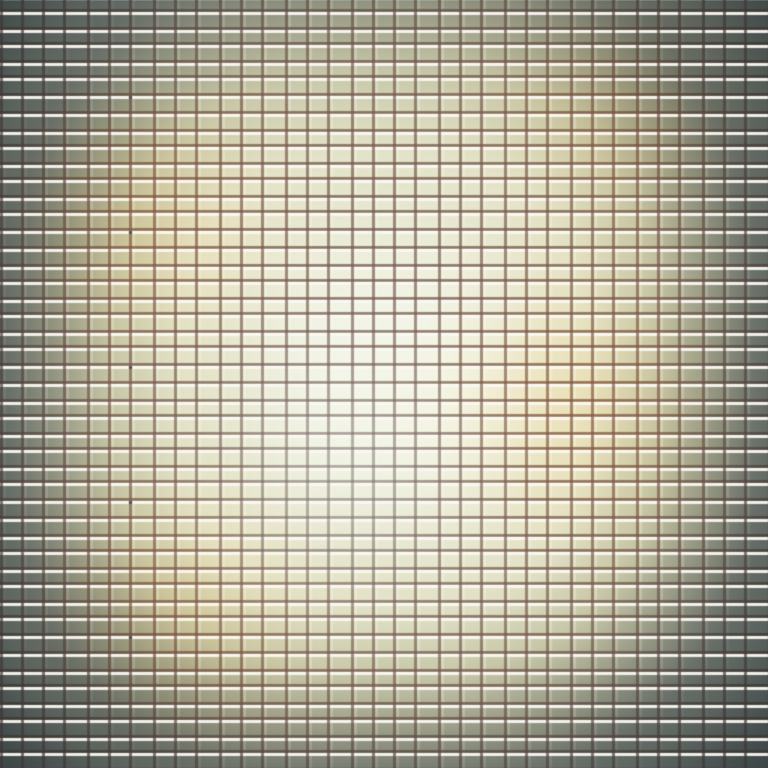
Write a Shadertoy shader that draws this pattern.

```glsl
// A fine brown and white lattice over a cream glow that darkens toward the edges.

const float CELLS = 256.0;        // lattice units across the canvas
const float COLUMNS = 35.0;       // vertical lines across the canvas
const float ROW_PITCH = 5.5;      // units between rows, inside one group
const float ROW_GROUP = 45.0;     // units spanned by a group of eight rows
const float ROW_START = 32.0;     // top offset of a group
const float DOT_COLUMN = 43.5;    // column carrying the dark dots
const float SOFTNESS = 0.35;      // line edge softness in units
const float ROW_ALPHA = 0.78;
const float COLUMN_ALPHA = 0.70;

const vec3 GLOW   = vec3(0.95, 0.96, 0.91);
const vec3 CREAM  = vec3(0.89, 0.89, 0.79);
const vec3 SAND   = vec3(0.78, 0.78, 0.66);
const vec3 OLIVE  = vec3(0.59, 0.60, 0.52);
const vec3 SLATE  = vec3(0.39, 0.42, 0.40);
const vec3 CORNER = vec3(0.24, 0.28, 0.28);
const vec3 BROWN  = vec3(0.46, 0.36, 0.30);
const vec3 RUST   = vec3(0.55, 0.35, 0.21);
const vec3 GREY   = vec3(0.49, 0.48, 0.47);
const vec3 WHITE  = vec3(0.98, 0.97, 0.95);

const vec2 WARM_SPOTS[4] = vec2[4](
    vec2(0.22, 0.19), vec2(0.75, 0.47), vec2(0.83, 0.87), vec2(0.17, 0.72));
const vec2 FADE_CENTER = vec2(0.44, 0.37);

// Soft band one unit wide, centred on zero
float band(float d) {
    float soft = max(SOFTNESS, 0.5 * CELLS / iResolution.y);
    return 1.0 - smoothstep(0.5 - soft, 0.5 + soft, abs(d));
}

float spot(vec2 uv, vec2 center, float radius) {
    vec2 d = (uv - center) / radius;
    return exp(-dot(d, d));
}

// Rounded-square falloff, deeper at the sides than at the top
float edgeRadius(vec2 uv) {
    vec2 p = abs(uv * 2.0 - 1.0);
    p.y *= uv.y > 0.5 ? 0.87 : 0.93;
    p = pow(p, vec2(2.6));
    return pow(p.x + p.y, 1.0 / 2.6);
}

vec3 backdrop(float r) {
    vec3 color = mix(GLOW, CREAM, smoothstep(0.10, 0.55, r));
    color = mix(color, SAND, smoothstep(0.50, 0.74, r));
    color = mix(color, OLIVE, smoothstep(0.68, 0.88, r));
    color = mix(color, SLATE, smoothstep(0.82, 1.02, r));
    return mix(color, CORNER, smoothstep(0.98, 1.28, r));
}

// Signed distance in units, downward, from the nearest row
float rowOffset(float y) {
    float local = mod(y - ROW_START, ROW_GROUP);
    float k = clamp(floor(local / ROW_PITCH + 0.5), 0.0, 8.0);
    float line = k < 0.5 ? -1.0 : floor(k * ROW_PITCH);
    return local - line - 0.5;
}

float columnOffset(float x) {
    float pitch = CELLS / COLUMNS;
    float n = floor(x / pitch + 0.5);
    return x - floor(n * pitch + 0.01) - 0.5;
}

void mainImage(out vec4 fragColor, in vec2 fragCoord) {
    vec2 uv = fragCoord / iResolution.xy;
    vec2 cell = vec2(uv.x, 1.0 - uv.y) * CELLS;
    float radius = edgeRadius(uv);
    float shade = smoothstep(0.65, 1.15, radius);

    // Local warmth and fading of the lines
    float warmth = 0.0;
    for (int i = 0; i < 4; i++) warmth += spot(uv, WARM_SPOTS[i], 0.15);
    warmth = min(warmth, 1.0);
    float fade = spot(uv, FADE_CENTER, 0.16);

    vec3 ink = mix(BROWN, RUST, 0.65 * warmth);
    ink = mix(ink, GREY, max(0.7 * fade, 0.6 * shade));
    ink *= mix(1.0, 0.5, shade);

    vec3 color = backdrop(radius);
    color *= mix(vec3(1.0), vec3(1.03, 0.99, 0.92), warmth);

    // Dark rows, each with a white row beneath
    float row = rowOffset(cell.y);
    float column = columnOffset(cell.x);
    color = mix(color, WHITE, 0.3 * (1.0 - shade) * band(column - 1.0));
    color = mix(color, ink, band(row) * ROW_ALPHA * (1.0 - 0.3 * fade));
    color = mix(color, WHITE, band(row - 1.0) * 0.95);

    // Columns over the rows
    color = mix(color, ink, band(column) * COLUMN_ALPHA * (1.0 - 0.3 * fade));

    // Dark dots where one column meets the start of each group
    float start = mod(cell.y - ROW_START + 5.0, ROW_GROUP) - 5.5;
    float dotMask = band(start) * band(cell.x - DOT_COLUMN);
    color = mix(color, CORNER, 0.8 * dotMask);

    fragColor = vec4(clamp(color, 0.0, 1.0), 1.0);
}
```
